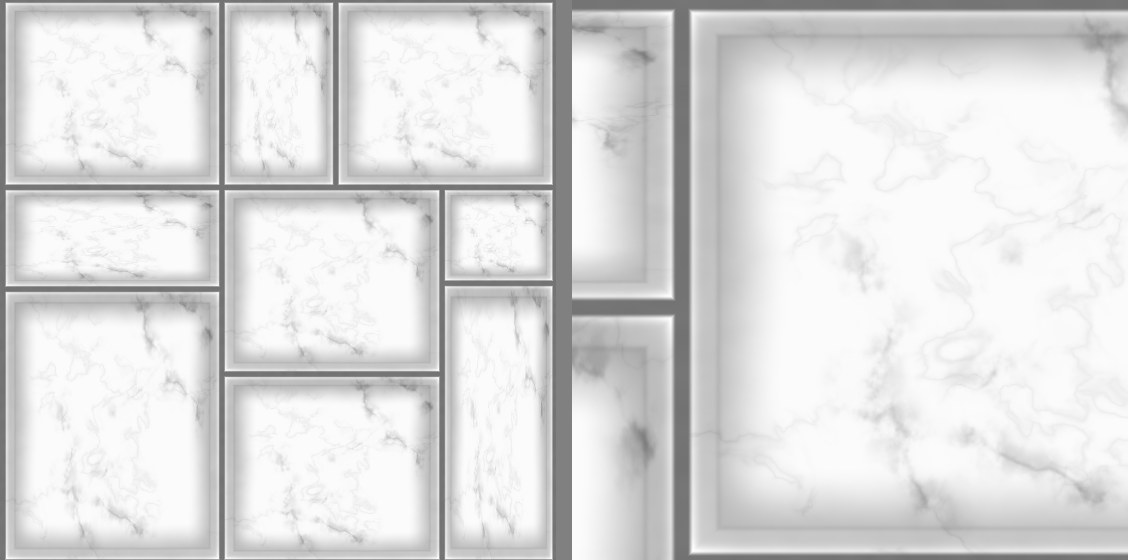
Left: the whole. Right: its middle third, enlarged.
Write a Shadertoy shader that draws this texture.

```glsl
// Nine pale marble tiles in an interlocking layout with dark grey grout.
// Splits of the canvas find the tile under each point; one veined slab, with a
// bevelled frame and soft inner shadow, is stretched to fit every tile.

float hash(vec2 p) {
    vec3 q = fract(vec3(p.xyx) * 0.1031);
    q += dot(q, q.yzx + 33.33);
    return fract((q.x + q.y) * q.z);
}

float noise(vec2 p) {
    vec2 i = floor(p), f = fract(p);
    f = f * f * (3.0 - 2.0 * f);
    return mix(mix(hash(i), hash(i + vec2(1, 0)), f.x),
               mix(hash(i + vec2(0, 1)), hash(i + vec2(1, 1)), f.x), f.y);
}

float fbm(vec2 p) {
    float sum = 0.0, amp = 0.5;
    for (int i = 0; i < 5; i++) {
        sum += amp * noise(p);
        p = mat2(1.6, 1.2, -1.2, 1.6) * p + 7.3;
        amp *= 0.5;
    }
    return sum;
}

// Left, bottom, right and top of the tile holding p
vec4 tileBounds(vec2 p) {
    bool topRow = p.y > 0.6654;
    float first = 0.3992, second = topRow ? 0.604 : 0.7952;
    vec4 b = vec4(0.0052, -0.0039, 0.9987, 1.0);
    float split = 0.332;
    if (p.x < first) { b.z = first; split = 0.4837; }
    else if (p.x < second) { b.x = first; b.z = second; }
    else { b.x = second; split = 0.4941; }
    if (topRow) b.y = 0.6654;
    else if (p.y > split) { b.y = split; b.w = 0.6654; }
    else b.w = split;
    return b;
}

float segmentDistance(vec2 p, vec2 a, vec2 b) {
    vec2 ab = b - a;
    return length(p - a - ab * clamp(dot(p - a, ab) / dot(ab, ab), 0.0, 1.0));
}

// Darkness of the marble veins over one slab, st from 0 to 1
float marbleVeins(vec2 st) {
    const vec4 paths[8] = vec4[8](
        vec4(0.62, 1.0, 0.75, 0.71), vec4(0.75, 0.71, 0.90, 0.52),
        vec4(0.75, 0.71, 0.54, 0.54), vec4(0.78, 0.98, 0.96, 0.80),
        vec4(0.27, 0.60, 0.30, 0.32), vec4(0.30, 0.32, 0.40, 0.10),
        vec4(0.46, 0.20, 0.64, 0.12), vec4(0.50, 0.36, 0.47, 0.30));
    vec2 warp = vec2(fbm(st * 7.0), fbm(st * 7.0 + 31.0)) - 0.48;
    vec2 q = st + 0.16 * warp;

    // Broad bands guide where the fine veining gathers
    float band = 0.0, crack = 0.0;
    for (int i = 0; i < 8; i++) {
        float d = segmentDistance(q, paths[i].xy, paths[i].zw);
        band = max(band, exp(-d * d / 0.0015));
        crack = max(crack, exp(-d * d / 0.00004));
    }
    float ring = abs(length((q - vec2(0.43, 0.40)) * vec2(1.0, 0.9)) - 0.035);
    crack = max(crack, 0.7 * exp(-ring * ring / 0.00008));

    float web = abs(fbm(q * 6.0 + 3.0) - 0.48);
    float fine = exp(-web * 45.0) * smoothstep(0.35, 0.65, noise(st * 5.0 + 9.0));
    float grain = fbm(st * vec2(24.0, 18.0));
    return 0.055 * fine + band * 0.13 * smoothstep(0.4, 0.75, grain)
         + 0.075 * crack * smoothstep(0.25, 0.6, grain) + 0.02 * grain * band;
}

void mainImage(out vec4 fragColor, in vec2 fragCoord) {
    vec2 uv = fragCoord / iResolution.xy;
    vec4 bounds = tileBounds(uv);
    vec2 size = bounds.zw - bounds.xy - 0.0104;
    vec2 local = uv - bounds.xy - 0.0052;
    vec2 st = local / size;

    // Distances to the tile sides; the slab borders shrink on narrow tiles
    vec2 side = min(local, size - local);
    float edge = min(side.x, side.y);
    vec2 border = side / pow(size / 0.38, vec2(0.65));
    float frameEdge = min(border.x, border.y);

    // Soft shadow rounding off the white centre
    vec2 uneven = border + 0.014 * (fbm(st * 6.0 + 17.0) - 0.48);
    vec2 rise = smoothstep(vec2(0.004), vec2(0.058), uneven);
    float shade = mix(mix(0.73, 0.67, st.y), 0.985, rise.x * rise.y);

    // Flat frame with a dark inner crease, bright rim and glowing corners
    float frame = 0.745 + 0.03 * (1.0 - st.y) + 0.05 * (fbm(st * 14.0) - 0.48);
    frame += 0.15 * exp(-pow(edge / 0.0042, 2.0));
    frame += 0.16 * exp(-(border.x + border.y) / 0.012);
    shade = mix(frame, shade, smoothstep(0.0145, 0.0185, frameEdge));
    shade -= 0.04 * exp(-pow((frameEdge - 0.0165) / 0.0018, 2.0));
    shade -= marbleVeins(st);

    // Grout between the tiles
    float blur = max(0.0018, 0.8 / iResolution.y);
    float grout = 0.445 + 0.02 * noise(uv * 90.0);
    shade = mix(grout, shade, smoothstep(-blur, blur, edge));
    fragColor = vec4(vec3(clamp(shade, 0.0, 1.0)), 1.0);
}
```
